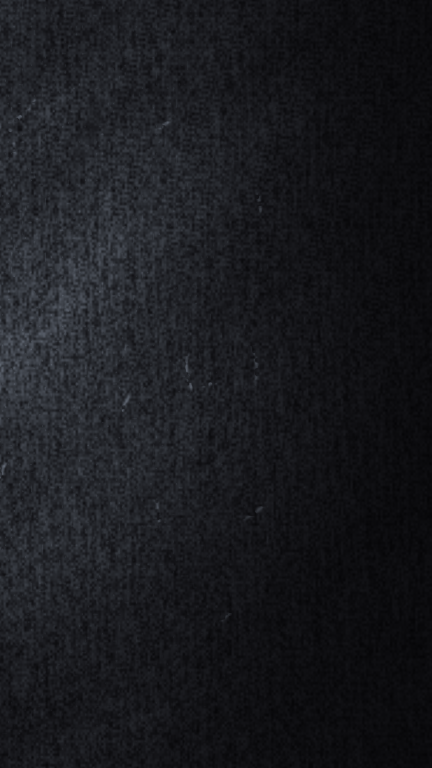
Give the GLSL for this texture, as a Shadertoy shader.

```glsl
const vec3 SHADOW_TINT = vec3(0.97, 1.0, 1.13);
const vec3 LIGHT_TINT = vec3(0.93, 1.0, 1.1);
const float AMBIENT = 0.036;
const float GLOW = 0.152;
const int SCUFF_COUNT = 12;

float hash(vec2 p) {
    return fract(sin(dot(p, vec2(127.1, 311.7))) * 43758.5453);
}

float valueNoise(vec2 p) {
    vec2 cell = floor(p);
    vec2 f = fract(p);
    f = f * f * (3.0 - 2.0 * f);
    float low = mix(hash(cell), hash(cell + vec2(1.0, 0.0)), f.x);
    float high = mix(hash(cell + vec2(0.0, 1.0)), hash(cell + vec2(1.0, 1.0)), f.x);
    return mix(low, high, f.y);
}

float fbm(vec2 p) {
    float sum = 0.0;
    float weight = 0.5;
    for (int i = 0; i < 4; i++) {
        sum += weight * valueNoise(p);
        p = p * 2.03 + 17.3;
        weight *= 0.5;
    }
    return sum / 0.9375;
}

vec2 rotate(vec2 p, float angle) {
    float c = cos(angle);
    float s = sin(angle);
    return vec2(c * p.x + s * p.y, c * p.y - s * p.x);
}

// Soft light entering from the left side
float sideLight(vec2 uv) {
    float height = (uv.y - 0.61) / 0.57;
    return exp(-pow(max(uv.x, 0.0) / 0.6, 2.3) - height * height);
}

// Broad wiped smears rising to the right
float smears(vec2 p) {
    vec2 q = rotate(p, 0.6);
    q.y += 0.02 * sin(q.x * 7.0);
    float wide = valueNoise(q * vec2(1.5, 8.0) + vec2(3.1, 8.4)) - 0.5;
    float thin = fbm(q * vec2(4.0, 19.0) + vec2(11.7, 2.6)) - 0.5;
    return 0.65 * wide + 0.6 * thin;
}

// Fine grainy weave with faint vertical fibres
float clothGrain(vec2 p) {
    float fibre = valueNoise(p * vec2(310.0, 55.0)) - 0.5;
    float strand = valueNoise(p * vec2(190.0, 12.0) + 41.0) - 0.5;
    float weave = valueNoise(p * vec2(330.0, 290.0) + 73.0) - 0.5;
    float bumps = valueNoise(p * vec2(210.0, 230.0) + 19.0) - 0.5;
    return 0.38 * fibre + 0.16 * strand + 0.75 * weave + 0.32 * bumps;
}

// One short, bent, broken chalky scratch
float scuff(vec2 p, float angle, float halfLength, float bend) {
    vec2 q = rotate(p, angle);
    q.y += bend * q.x * q.x;
    float along = 1.0 - smoothstep(0.4, 1.0, abs(q.x) / halfLength);
    float across = exp(-pow(abs(q.y) / 0.0026, 2.0));
    return along * across;
}

float scuffs(vec2 p, float aspect) {
    float sum = 0.0;
    for (int i = 0; i < SCUFF_COUNT; i++) {
        float id = float(i) + 1.0;
        vec2 center = vec2(0.7 * aspect * hash(vec2(id, 2.7)),
                           0.08 + 0.84 * hash(vec2(id, 9.2)));
        float angle = 0.2 + 1.6 * hash(vec2(id, 5.4));
        float halfLength = mix(0.012, 0.04, hash(vec2(id, 7.8)));
        float bend = 16.0 * (hash(vec2(id, 3.3)) - 0.5);
        sum += scuff(p - center, angle, halfLength, bend);
    }
    float crumbs = smoothstep(0.4, 0.75, valueNoise(p * 230.0 + 7.0));
    return sum * crumbs;
}

void mainImage(out vec4 fragColor, in vec2 fragCoord) {
    vec2 uv = fragCoord / iResolution.xy;
    vec2 p = fragCoord / iResolution.y;
    float aspect = iResolution.x / iResolution.y;

    float light = sideLight(uv);
    float tone = AMBIENT + GLOW * light * (1.0 + smears(p));

    // Surface relief catches more light where the board is lit
    tone *= 1.0 + clothGrain(p);
    float glint = smoothstep(0.8, 1.0, valueNoise(p * vec2(270.0, 200.0) + 57.0));
    tone += 0.07 * glint * light;
    tone += 0.16 * scuffs(p, aspect) * (0.45 + light);

    vec3 tint = mix(SHADOW_TINT, LIGHT_TINT, smoothstep(0.05, 0.18, tone));
    vec3 color = tone * tint + vec3(0.004, 0.003, 0.008);
    fragColor = vec4(clamp(color, 0.0, 1.0), 1.0);
}
```
